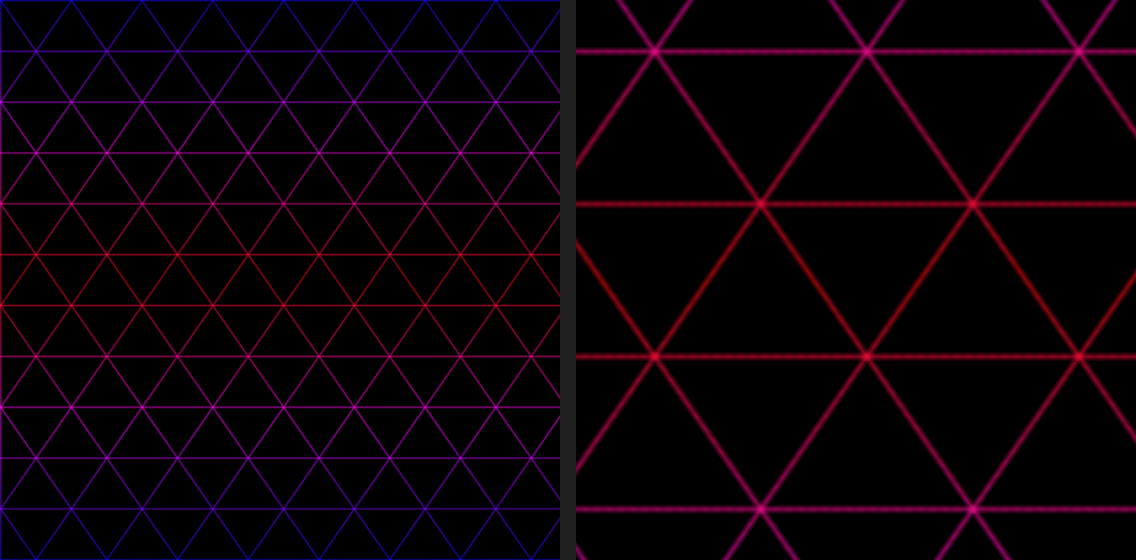
Left: the whole. Right: its middle third, enlarged.
A WebGL 1 fragment shader for this pattern:

```glsl
precision highp float;

uniform vec2 u_resolution;

// Distance from v to the nearest integer
float toInteger(float v) {
  return abs(fract(v + 0.5) - 0.5);
}

// Soft line with a tent profile, faintly beaded along its length
float softLine(float dist, float along) {
  float halfWidth = max(0.0029, 1.2 / u_resolution.y);
  float beads = 0.94 + 0.06 * sin(along * 880.0);
  return 0.56 * beads * clamp(1.0 - dist / halfWidth, 0.0, 1.0);
}

// Red across the middle, through magenta, to blue at top and bottom
vec3 bandColor(float y) {
  float t = 1.9 * abs(y - 0.5);
  return vec3(min(1.0, 2.0 - 2.0 * t), 0.04, min(1.0, 0.06 + 2.0 * t));
}

void main() {
  vec2 uv = gl_FragCoord.xy / u_resolution;
  vec2 p = vec2(uv.x - 0.0013, 1.0 - uv.y - 0.0008);

  // Triangular lattice: x counts columns, y counts rows from the top
  vec2 cellSize = vec2(0.1263, 0.0908);
  vec2 cell = p / cellSize;
  float slope = length(vec2(1.0, 0.5) / cellSize);

  float rows = softLine(toInteger(cell.y) * cellSize.y, p.x);
  float rising = softLine(toInteger(cell.x + 0.5 * cell.y) / slope, p.y);
  float falling = softLine(toInteger(cell.x - 0.5 * cell.y) / slope, p.y);
  float leftEdge = softLine(abs(p.x), p.y);

  // Overlapping lines brighten where they cross
  float dark = (1.0 - rows) * (1.0 - rising) * (1.0 - falling) * (1.0 - leftEdge);
  gl_FragColor = vec4(bandColor(uv.y) * (1.0 - dark), 1.0);
}
```
